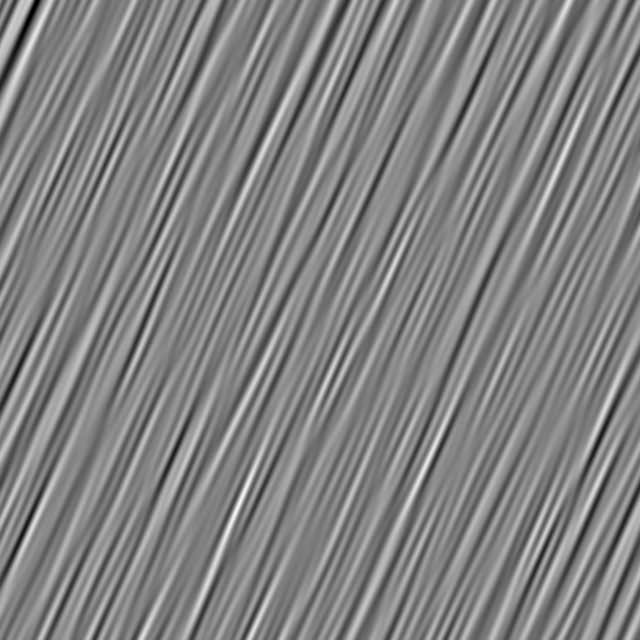
This texture is drawn by a three.js fragment shader. Its source:

```glsl
varying vec2 vUv;

const float WAVES = 140.0;

float hash(float n) {
  return fract(sin(n * 12.9898 + 4.137) * 43758.5453);
}

// Sum of plane waves: a wide frequency band across the grain, a small spread of directions
float streakNoise(vec2 p) {
  float sum = 0.0;
  for (float i = 0.0; i < WAVES; i++) {
    float band = (i + hash(i)) / WAVES;
    float across = mix(18.0, 70.0, pow(band, 1.4));
    float spread = hash(i + 131.0) + hash(i + 277.0) + hash(i + 419.0) - 1.5;
    float along = spread * (0.7 + 0.045 * across);
    float phase = hash(i + 563.0);
    sum += sin(6.28318 * (dot(p, vec2(across, along)) + phase));
  }
  return sum * sqrt(2.0 / WAVES);
}

void main() {
  // Grain frame: x across the streaks, y along them
  float tilt = radians(66.0);
  vec2 grainDir = vec2(cos(tilt), sin(tilt));
  vec2 acrossDir = vec2(grainDir.y, -grainDir.x);
  vec2 grain = vec2(dot(vUv, acrossDir), dot(vUv, grainDir));

  // Grey level, with the strongest streaks pushed slightly further
  float streak = streakNoise(grain);
  float grey = 0.512 + 0.115 * streak + 0.002 * streak * streak * streak;
  gl_FragColor = vec4(vec3(clamp(grey, 0.0, 1.0)), 1.0);
}
```
